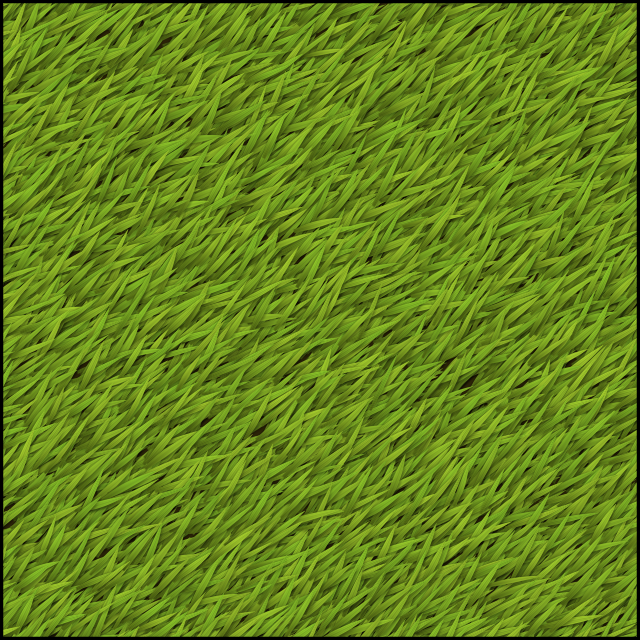
Reproduce this texture procedurally as a WebGL 2 fragment shader.

```glsl
#version 300 es
precision highp float;
// Dense windswept grass: tapered blades scattered over jittered cells in a
// frame turned to the wind. Layers are painted from deep to top, and within
// a layer far roots come first so that tips overlap the roots beyond them.

uniform vec2 u_resolution;
out vec4 fragColor;

const int LAYERS = 4;
const vec2 CELL = vec2(0.034, 0.018);  // along and across the wind
const float WIND_ANGLE = 0.68;
const float ANGLE_SPREAD = 0.47;
const float FRAME_WIDTH = 0.0052;

const vec3 SOIL = vec3(0.17, 0.14, 0.03);
const vec3 ROOT = vec3(0.31, 0.395, 0.07);
const vec3 TIP_YELLOW = vec3(0.595, 0.735, 0.16);
const vec3 TIP_GREEN = vec3(0.49, 0.70, 0.145);

// Integer hash giving three values in 0..1
vec3 hash3(ivec3 cell) {
    uvec3 v = uvec3(cell) * 1664525u + 1013904223u;
    v.x += v.y * v.z; v.y += v.z * v.x; v.z += v.x * v.y;
    v ^= v >> 16u;
    v.x += v.y * v.z; v.y += v.z * v.x; v.z += v.x * v.y;
    return vec3(v >> 8u) / 16777216.0;
}

// Expresses p in axes turned by the given angle
vec2 toTurnedAxes(vec2 p, float angle) {
    float c = cos(angle), s = sin(angle);
    return vec2(c * p.x + s * p.y, c * p.y - s * p.x);
}

// Half width relative to the widest part, t running from root to tip
float bladeProfile(float t) {
    return mix(0.55, 1.0, smoothstep(0.0, 0.45, t)) * (1.0 - pow(t, 3.6));
}

// Blade colour: dark root, bright tip, a midrib and fine lengthwise veins
vec3 bladeColor(float t, float side, vec3 tint, float depth) {
    vec3 tip = mix(TIP_GREEN, TIP_YELLOW, tint.x);
    vec3 color = mix(ROOT, tip, smoothstep(-0.05, 0.68, t));
    float halves = 0.05 * smoothstep(-0.25, 0.25, side);
    float rib = 0.06 * exp(-side * side * 30.0);
    float veins = 0.02 * cos(side * 11.0 + tint.y * 6.0);
    float rim = 0.07 * smoothstep(0.55, 0.95, abs(side));
    float light = 0.96 + halves - rib + veins + rim;
    return color * light * mix(0.92, 1.05, tint.z) * mix(0.82, 1.0, depth);
}

// Paints one blade and its soft shadow over the colour below
vec3 paintBlade(vec3 below, vec2 p, ivec3 id, float depth, float pixel) {
    vec3 shape = hash3(id);
    vec3 tint = hash3(id + ivec3(71, 193, 37));
    float bladeLength = mix(0.068, 0.102, shape.x);
    float halfWidth = mix(0.0037, 0.0058, shape.y);
    float angle = ANGLE_SPREAD * (2.0 * shape.z - 1.0);
    vec2 q = toTurnedAxes(p, angle);
    float t = q.x / bladeLength;
    if (t <= 0.0 || t >= 1.0) return below;

    float bend = 0.014 * (tint.y - 0.5);
    float across = q.y - bend * t * t;
    float width = halfWidth * bladeProfile(t);
    if (abs(across) > width + 0.008) return below;

    float shadowDistance = abs(across + 0.0012) - width;
    float shadow = 0.28 * smoothstep(0.0050, -0.001, shadowDistance);
    shadow *= smoothstep(0.0, 0.2, t) * smoothstep(1.0, 0.7, t);
    float cover = smoothstep(0.7 * pixel, -0.7 * pixel, abs(across) - width);
    cover *= smoothstep(0.0, 0.04, t);

    float side = clamp(across / max(width, 0.0005), -1.0, 1.0);
    return mix(below * (1.0 - shadow), bladeColor(t, side, tint, depth), cover);
}

// Paints every blade of one layer that can reach p
vec3 paintLayer(vec3 color, vec2 p, int layer, float pixel) {
    float depth = float(layer) / float(LAYERS - 1);
    vec2 shifted = p + float(layer) * vec2(0.0131, 0.0073);
    ivec2 home = ivec2(floor(shifted / CELL));
    for (int i = 0; i >= -3; i--) {
        for (int j = 3; j >= -3; j--) {
            ivec3 id = ivec3(home + ivec2(i, j), layer * 17 + 5);
            vec2 jitter = hash3(id + ivec3(311, 127, 911)).xy;
            vec2 root = (vec2(id.xy) + jitter) * CELL;
            color = paintBlade(color, shifted - root, id, depth, pixel);
        }
    }
    return color;
}

// Coverage of the thin dark frame along the canvas edge
float frameMask(vec2 uv, vec2 size, float pixel) {
    vec2 inset = min(uv, size - uv);
    float edge = min(inset.x, inset.y) - FRAME_WIDTH;
    return smoothstep(0.5 * pixel, -0.5 * pixel, edge);
}

void main() {
    float pixel = 1.0 / u_resolution.y;
    vec2 uv = gl_FragCoord.xy * pixel;
    vec2 p = toTurnedAxes(uv, WIND_ANGLE);

    vec3 color = SOIL;
    for (int layer = 0; layer < LAYERS; layer++) {
        color = paintLayer(color, p, layer, pixel);
    }
    color *= 1.0 - frameMask(uv, u_resolution * pixel, pixel);
    fragColor = vec4(color, 1.0);
}
```
